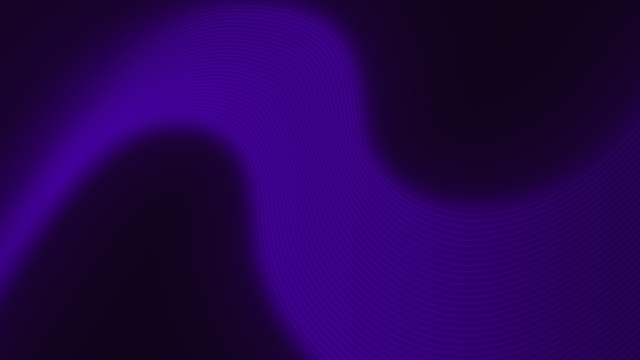
Reproduce this background procedurally as a WebGL 2 fragment shader.

```glsl
#version 300 es
precision highp float;
// A soft violet ribbon in an S-shaped wave, filled with fine contour lines on near-black purple.

#define LINE_COUNT 36.0
#define LINE_WIDTH 0.0016
#define LINE_GAIN 0.045
#define EDGE_BLUR 0.048
#define HALO_REACH 0.16
#define HALO_GAIN 0.16
#define DARK_LEVEL 0.085
#define CURVE_STEPS 24

uniform vec2 u_resolution;
out vec4 fragColor;

vec2 bezier(vec2 a, vec2 b, vec2 c, vec2 d, float t) {
    float s = 1.0 - t;
    return s * s * s * a + 3.0 * s * s * t * b + 3.0 * s * t * t * c + t * t * t * d;
}

// Adds one curve piece to edge: x = nearest distance, y = +1 above the curve, -1 below.
void addCurve(vec2 p, vec2 a, vec2 b, vec2 c, vec2 d, inout vec2 edge) {
    vec2 start = a;
    for (int i = 1; i <= CURVE_STEPS; i++) {
        vec2 end = bezier(a, b, c, d, float(i) / float(CURVE_STEPS));
        vec2 span = end - start, q = p - start;
        float h = clamp(dot(q, span) / dot(span, span), 0.0, 1.0);
        edge.x = min(edge.x, length(q - h * span));
        if (p.x >= start.x && p.x < end.x)
            edge.y = span.x * q.y - span.y * q.x > 0.0 ? 1.0 : -1.0;
        start = end;
    }
}

// Signed distance to the upper edge, positive above it.
float upperEdge(vec2 p) {
    vec2 edge = vec2(10.0, 1.0);
    vec2 crest = vec2(0.67, 1.0), bend = vec2(1.053, 0.56);
    addCurve(p, vec2(-0.14, 0.28), vec2(0.14, 0.70), vec2(0.39, 1.0), crest, edge);
    addCurve(p, crest, vec2(1.11, 1.0), vec2(0.96, 0.68), bend, edge);
    addCurve(p, bend, vec2(1.157, 0.375), vec2(1.574, 0.33), vec2(1.852, 0.80), edge);
    return edge.x * edge.y;
}

// Signed distance to the lower edge, positive above it.
float lowerEdge(vec2 p) {
    vec2 edge = vec2(10.0, 1.0);
    vec2 crest = vec2(0.49, 0.648), bend = vec2(0.706, 0.33), trough = vec2(1.296, -0.204);
    addCurve(p, vec2(-0.14, -0.04), vec2(0.07, 0.305), vec2(0.255, 0.648), crest, edge);
    addCurve(p, crest, vec2(0.718, 0.648), vec2(0.694, 0.42), bend, edge);
    addCurve(p, bend, vec2(0.722, 0.143), vec2(0.926, -0.204), trough, edge);
    addCurve(p, trough, vec2(1.53, -0.204), vec2(1.8, -0.02), vec2(1.99, 0.21), edge);
    return edge.x * edge.y;
}

// Maps light level to the violet ramp.
vec3 violet(float level) {
    return vec3(0.023 + 0.39 * level, 0.012 * (1.0 - smoothstep(0.1, 0.4, level)), level);
}

float hash(vec2 p) {
    return fract(sin(dot(p, vec2(12.99, 78.23))) * 43758.5);
}

void main() {
    vec2 p = gl_FragCoord.xy / u_resolution.y;
    float fromTop = -upperEdge(p);
    float fromBottom = lowerEdge(p);

    // Dark ground with a halo around the ribbon
    float outside = max(0.0, -min(fromTop, fromBottom));
    float ground = DARK_LEVEL + HALO_GAIN * exp(-outside / HALO_REACH);
    ground += 0.04 * (1.0 - smoothstep(0.0, 0.7, p.x)) * smoothstep(0.4, 0.9, p.y);

    // Ribbon light: brightest at left and along the inner edge, fading right
    float across = clamp(fromTop / max(fromTop + fromBottom, 0.001), 0.0, 1.0);
    float left = 1.0 - smoothstep(0.2, 1.0, p.x);
    float light = mix(0.51, 0.30, smoothstep(0.9, 1.85, p.x));
    light += left * mix(-0.09, 0.09, smoothstep(0.0, 0.75, across));
    light -= 0.07 * (1.0 - smoothstep(0.0, 0.2, p.x));

    // Soft ribbon edges, wider at the upper left
    float topBlur = EDGE_BLUR * (1.0 + 1.0 * (1.0 - smoothstep(0.2, 0.8, p.x)));
    float ribbon = smoothstep(-topBlur, topBlur, fromTop)
                 * smoothstep(-EDGE_BLUR, EDGE_BLUR, fromBottom);
    float level = mix(ground, light, ribbon);

    // Contour lines blended between the two edges
    float spacing = max(fromTop + fromBottom, 0.01) / LINE_COUNT;
    float offset = abs(fract(across * LINE_COUNT) - 0.5) * spacing;
    float pixel = 1.0 / u_resolution.y;
    float line = 1.0 - smoothstep(0.0, LINE_WIDTH * 0.5 + pixel, offset);
    float inside = smoothstep(0.0, 0.02, min(fromTop, fromBottom));
    line *= inside * smoothstep(0.25, 0.75, p.x + 0.25 * (1.0 - across));

    vec3 color = violet(level) + line * LINE_GAIN * vec3(0.45, 0.3, 1.0);
    color += (hash(gl_FragCoord.xy) - 0.5) / 255.0;
    fragColor = vec4(color, 1.0);
}
```
